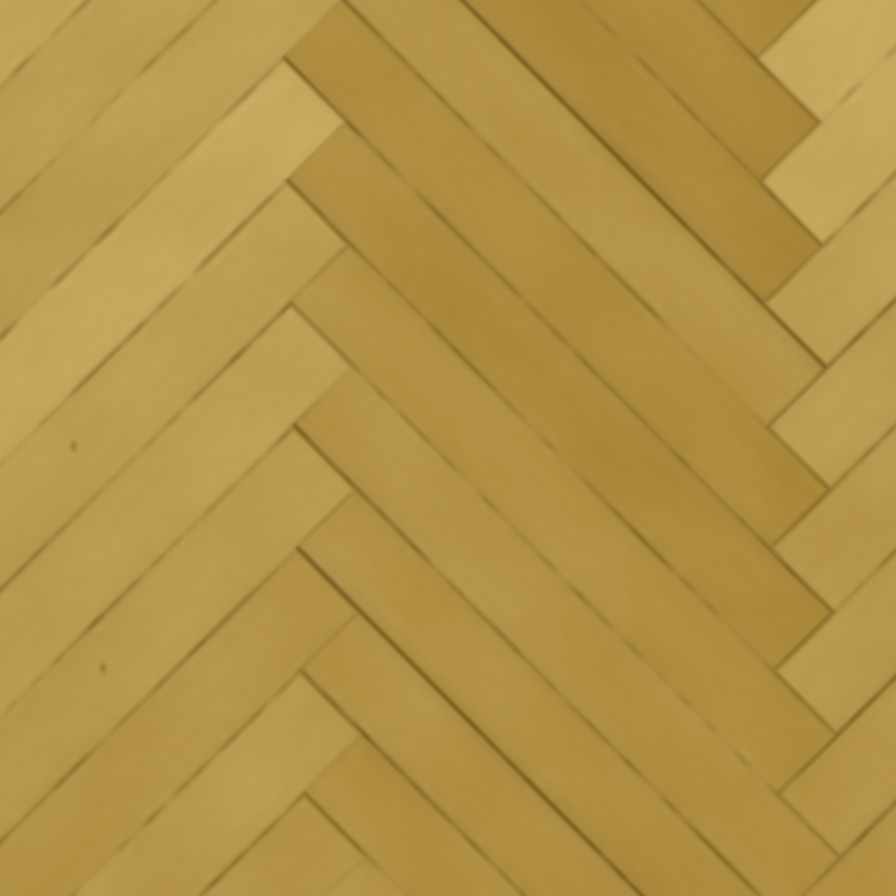
This texture is drawn by a Shadertoy shader. Its source:

```glsl
float hash(vec2 p) {
    vec3 v = fract(p.xyx * vec3(0.1031, 0.1030, 0.0973));
    v += dot(v, v.yzx + 33.33);
    return fract((v.x + v.y) * v.z);
}

vec2 gradient(vec2 cell) {
    float angle = 6.2832 * hash(cell + 57.0);
    return vec2(cos(angle), sin(angle));
}

float gradientNoise(vec2 p) {
    vec2 i = floor(p), f = p - i;
    vec2 u = f * f * f * (f * (f * 6.0 - 15.0) + 10.0);
    vec2 e = vec2(1.0, 0.0);
    float low = mix(dot(gradient(i), f), dot(gradient(i + e), f - e), u.x);
    float high = mix(dot(gradient(i + e.yx), f - e.yx), dot(gradient(i + 1.0), f - 1.0), u.x);
    return mix(low, high, u.y);
}

// Stepped border between two columns: x is its position, y its phase
vec2 seam(float y, vec2 tip) {
    float phase = fract(y - tip.y);
    return vec2(tip.x - 0.5 + abs(phase - 0.5), phase);
}

float gapLine(float dist, float width) {
    return 1.0 - smoothstep(0.0, width, dist);
}

vec3 parquet(vec2 uv) {
    // Slightly skewed plank space: one plank per unit of height, y downwards
    vec2 q = vec2(uv.x, 1.0 - uv.y);
    q.x -= 0.028 * q.y;
    q.y -= 0.04 * q.x;
    q /= 0.1367;

    vec2 left = seam(q.y, vec2(2.79, 0.88));
    vec2 right = seam(q.y, vec2(6.667, 4.733));
    float leftDist = q.x - left.x, rightDist = q.x - right.x;
    float column = step(0.0, leftDist) + step(0.0, rightDist);
    bool middle = column == 1.0;

    // Position across and along the plank
    float across = middle ? q.y - q.x + 1.924 : q.x + q.y - (column < 1.0 ? 3.69 : 11.4);
    float along = middle ? q.x + q.y : q.x - q.y;
    vec2 plank = vec2(floor(across) + 20.0, column * 17.0 + 3.0);

    // Plank tone, light falloff and grain
    float tone = middle ? 0.02 + 0.38 * hash(plank) : 0.46 + 0.46 * hash(plank);
    tone += middle ? 0.1 * (uv.y - 0.5) - 0.3 * (uv.x - 0.55) : 0.42 * (uv.y - 0.45);
    tone += 0.3 * gradientNoise(vec2(along * 0.6, across * 0.9) + plank * 7.3);
    tone += 0.08 * gradientNoise(vec2(along * 2.0, across * 6.0) + plank * 3.1);
    tone += 0.07 * gradientNoise(q * 9.0);
    vec3 color = mix(vec3(0.667, 0.535, 0.234), vec3(0.77, 0.65, 0.36), tone);

    // Long joints: mostly faint and broken, every sixth one of the middle open
    float line = floor(across + 0.5);
    float sideDist = abs(across - line) * 0.707;
    float lineHash = hash(vec2(line + 41.0, plank.y));
    float wear = gradientNoise(vec2(along * 0.7, line * 5.3 + column * 9.7));
    float dashes = gradientNoise(vec2(along * 3.5, line * 3.7 + 0.4));
    float open = middle && mod(line + 2.0, 6.0) == 0.0 ? 0.35 : 0.0;
    float nearEnd = middle ? 0.22 * exp(-1.5 * max(leftDist, 0.0)) : 0.06;
    float strength = 0.08 + 0.22 * lineHash + open + nearEnd + 0.35 * wear + 0.3 * dashes;
    strength = clamp(strength, 0.03, 0.65);
    float gap = strength * gapLine(sideDist, 0.036);

    // Short joints at the plank ends, darker where the border runs down to the right
    float endDist = min(abs(leftDist), abs(rightDist)) * 0.707;
    bool atLeft = abs(leftDist) < abs(rightDist);
    float falling = step(0.5, atLeft ? left.y : right.y);
    float endStrength = mix(atLeft ? 0.1 : 0.25, 0.34, falling) + 0.35 * gradientNoise(q * 1.3 + 4.0);
    gap = max(gap, clamp(endStrength, 0.04, 0.5) * gapLine(endDist, 0.036));

    // Soft shade and a pale worn rim beside the joints
    color *= 1.0 - 0.06 * strength * gapLine(sideDist, 0.16);
    color += 0.04 * gapLine(abs(sideDist - 0.06), 0.04) * max(dashes, 0.0);
    color = mix(color, vec3(0.36, 0.25, 0.05), gap);

    // Rare small dents
    vec2 cell = floor(q);
    vec2 dent = cell + 0.25 + 0.5 * vec2(hash(cell + 11.0), hash(cell + 29.0));
    float rare = step(0.95, hash(cell + 73.0));
    return mix(color, vec3(0.45, 0.34, 0.12), 0.5 * rare * gapLine(length((q - dent) * vec2(1.4, 0.8)), 0.06));
}

void mainImage(out vec4 fragColor, in vec2 fragCoord) {
    vec2 uv = fragCoord / iResolution.xy;

    // Average nine taps for soft edges
    vec3 sum = vec3(0.0);
    for (int y = -1; y <= 1; y++)
        for (int x = -1; x <= 1; x++)
            sum += parquet(uv + 0.0015 * vec2(x, y));
    fragColor = vec4(sum / 9.0, 1.0);
}
```
